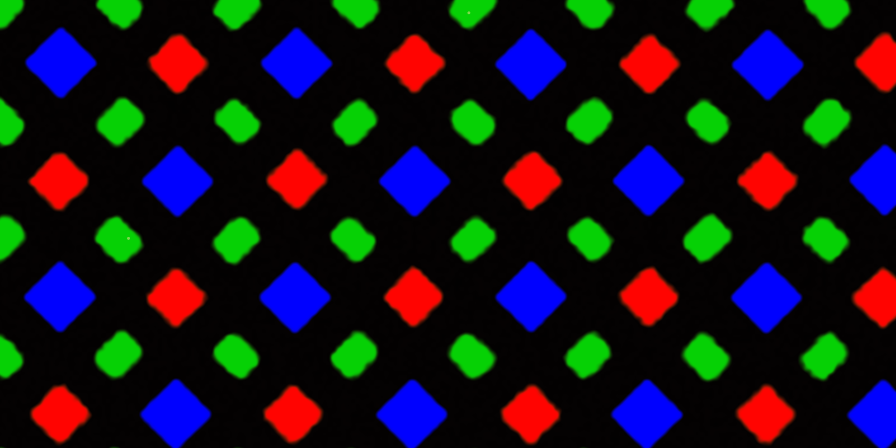
Reproduce this pattern procedurally as a WebGL 2 fragment shader.

```glsl
#version 300 es
precision highp float;
// Checkerboard of blue and red rounded diamonds on black, with small green
// lozenges in the gaps that alternate their slant. Each shape is a rotated
// rounded-box distance with slight jitter, a wobbly outline and a soft rim.

uniform vec2 u_resolution;
out vec4 fragColor;

float hash(vec2 p) {
  vec3 q = fract(vec3(p.xyx) * vec3(0.1031, 0.1030, 0.0973));
  q += dot(q, q.yzx + 33.33);
  return fract((q.x + q.y) * q.z);
}

float noise(vec2 p) {
  vec2 i = floor(p), f = fract(p);
  f = f * f * (3.0 - 2.0 * f);
  return mix(mix(hash(i), hash(i + vec2(1, 0)), f.x),
             mix(hash(i + vec2(0, 1)), hash(i + vec2(1, 1)), f.x), f.y);
}

float roundedBox(vec2 p, vec2 halfSize, float radius) {
  vec2 q = abs(p) - halfSize + radius;
  return length(max(q, 0.0)) + min(max(q.x, q.y), 0.0) - radius;
}

// Offset from the jittered centre of a cell, turned by 45 degrees
vec2 diagonalOffset(vec2 p, vec2 cell, float seed) {
  vec2 jitter = vec2(hash(cell + seed), hash(cell + seed + 19.0)) - 0.5;
  vec2 d = p - cell - jitter * 0.02;
  return vec2(d.x + d.y, d.y - d.x) * 0.7071;
}

// Lay a shape over the base, its colour darkening to a rim at the edge
vec3 paint(vec3 base, vec3 fill, vec3 rim, float dist, float softness) {
  vec3 ink = mix(fill, rim, smoothstep(-0.04, 0.015, dist));
  return mix(base, ink, 1.0 - smoothstep(-softness, softness, dist));
}

void main() {
  // Grid units: one shape per unit, rows sheared very slightly
  vec2 grid = gl_FragCoord.xy / u_resolution * vec2(7.61, 3.83);
  vec2 p = grid - vec2(0.5, 0.285);
  p.x -= 0.0065 * p.y;
  float pixel = 7.61 / u_resolution.x;
  float wobble = (noise(grid * 18.0) - 0.5) * 0.022;

  // Near-black ground with faint mottling
  vec3 color = vec3(0.014, 0.006, 0.006) * (0.6 + 0.8 * noise(grid * 25.0));

  // Large diamonds: red on even cells, blue on odd cells
  vec2 cell = round(p);
  vec2 q = diagonalOffset(p, cell, 40.0);
  if (mod(cell.x + cell.y, 2.0) > 0.5) {
    float blueDist = roundedBox(q, vec2(0.225), 0.045) + wobble * 0.4;
    color = paint(color, vec3(0.0, 0.005, 1.0), vec3(0.02, 0.03, 0.78),
                  blueDist, max(0.018, pixel));
  } else {
    float redDist = roundedBox(q, vec2(0.195), 0.065) + wobble;
    color = paint(color, vec3(1.0, 0.015, 0.005), vec3(0.56, 0.16, 0.03),
                  redDist, max(0.025, pixel));
  }

  // Green lozenges in the gaps, long axis flipping on a checkerboard
  vec2 gap = floor(p);
  vec2 g = diagonalOffset(p - 0.5, gap, 80.0);
  if (mod(gap.x + gap.y, 2.0) > 0.5) g = g.yx;
  float sizeVariation = (hash(gap + 61.0) - 0.5) * 0.012;
  float greenDist = roundedBox(g, vec2(0.186, 0.146) + sizeVariation, 0.09) + wobble;
  vec3 green = vec3(0.025, 0.82, 0.02);

  // A rare pale speck of wear
  vec2 speckAt = (vec2(hash(gap + 7.0), hash(gap + 9.0)) - 0.5) * 0.16;
  float speck = 1.0 - smoothstep(0.008, 0.008 + pixel, length(g - speckAt));
  green = mix(green, vec3(0.5, 0.85, 0.3), speck * step(0.93, hash(gap + 23.0)));
  color = paint(color, green, vec3(0.1, 0.42, 0.04), greenDist, max(0.025, pixel));

  fragColor = vec4(color, 1.0);
}
```
